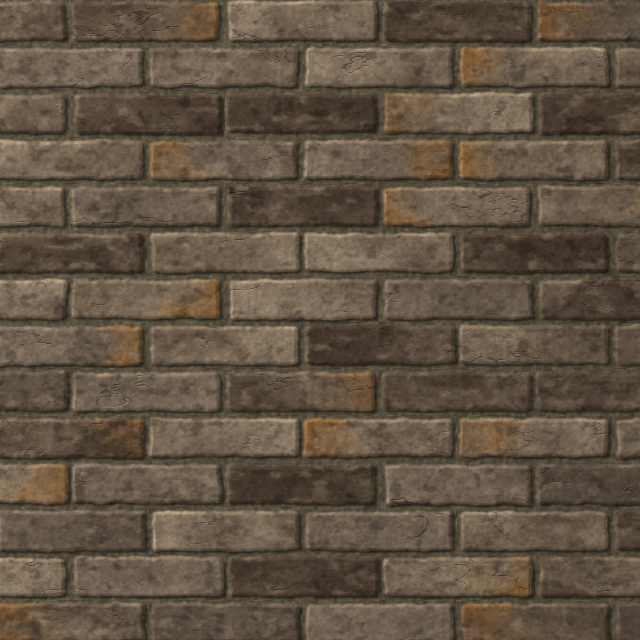
Reproduce this texture procedurally as a Shadertoy shader.

```glsl
// Weathered brick wall in running bond: taupe and umber bricks, ochre burns, rough sunken mortar.

float hash(vec2 p) {
    vec3 q = fract(p.xyx * vec3(0.1031, 0.1030, 0.0973));
    q += dot(q, q.yzx + 33.33);
    return fract((q.x + q.y) * q.z);
}

float noise(vec2 p) {
    vec2 cell = floor(p), f = fract(p);
    f = f * f * (3.0 - 2.0 * f);
    return mix(mix(hash(cell), hash(cell + vec2(1, 0)), f.x),
               mix(hash(cell + vec2(0, 1)), hash(cell + vec2(1, 1)), f.x), f.y);
}

float fbm(vec2 p) {
    float sum = 0.0, amplitude = 0.5;
    for (int i = 0; i < 4; i++) {
        sum += amplitude * noise(p);
        p = mat2(1.6, 1.2, -1.2, 1.6) * p + 17.3;
        amplitude *= 0.5;
    }
    return sum;
}

// Signed distance to the brick of this cell; also gives its id and local position
float brickDistance(vec2 p, out vec2 id, out vec2 local) {
    float course = (1.0036 - p.y) / 0.0724;
    float row = floor(course);
    float along = (p.x - 0.109 - 0.121 * mod(row, 2.0)) / 0.2422;
    id = vec2(floor(along), row);
    local = (vec2(fract(along), 1.0 - fract(course)) - 0.5) * vec2(0.2422, 0.0724);
    vec2 jitter = vec2(hash(id + 3.1), hash(id + 8.7)) - 0.5;
    local -= jitter * vec2(0.005, 0.002);

    // Chipped, wavy outline
    vec2 wobble = vec2(noise(p * 38.0), noise(p * 38.0 + 51.0)) - 0.5;
    wobble += 0.5 * (vec2(noise(p * 110.0), noise(p * 110.0 + 23.0)) - 0.5);
    vec2 halfSize = vec2(0.1150, 0.0302) + jitter.yx * vec2(0.003, 0.0015);
    vec2 q = abs(local + wobble * 0.0036) - halfSize + 0.006;
    return length(max(q, 0.0)) + min(max(q.x, q.y), 0.0) - 0.006;
}

// Thin wandering fissures, present only in some patches
float crack(vec2 p, vec2 id) {
    vec2 q = p * vec2(15.0, 34.0) + id * 7.3;
    float line = abs(fbm(q) - 0.48);
    return smoothstep(0.016, 0.0, line) * smoothstep(0.52, 0.80, noise(p * 19.0 + id * 3.7));
}

float height(vec2 p) {
    vec2 id, local;
    float d = brickDistance(p, id, local);
    float face = smoothstep(0.003, -0.006, d);
    float rough = mix(0.0022, 0.0008 + 0.0012 * hash(id + 5.5), face);
    return face * 0.0032 + rough * fbm(p * 85.0 + id * 5.0)
         + 0.0030 * face * fbm(p * vec2(18.0, 34.0) + id)
         - 0.0007 * face * crack(p, id);
}

void mainImage(out vec4 fragColor, in vec2 fragCoord) {
    vec2 p = fragCoord / iResolution.y;
    vec2 id, local, otherId, otherLocal;
    float d = brickDistance(p, id, local);
    float aa = max(0.0020, 1.0 / iResolution.y);
    float face = smoothstep(aa, -aa, d);
    float blotch = fbm(p * vec2(15.0, 26.0) + id * 4.1);
    float grain = fbm(p * 170.0);

    // Clay: one tone per brick, drifting along its length
    float tone = mix(0.08, 0.92, smoothstep(0.0, 0.62, hash(id + 1.3)));
    tone += (hash(id + 6.2) - 0.5) * local.x * 4.0 + (blotch - 0.47) * 1.2;
    vec3 clay = mix(vec3(0.245, 0.198, 0.160), vec3(0.450, 0.390, 0.322), clamp(tone, 0.0, 1.2));
    clay = mix(clay, vec3(0.375, 0.328, 0.285), 0.5 * step(0.75, hash(id + 9.4)));

    // Ochre burn fading in from one end of some bricks
    float side = sign(hash(id + 2.8) - 0.5);
    float burn = smoothstep(0.0, 0.13, local.x * side + (blotch - 0.5) * 0.16);
    burn *= step(0.68, hash(id + 4.9)) * (0.4 + 0.6 * noise(p * 32.0));
    clay = mix(clay, vec3(0.46, 0.315, 0.165), min(burn, 0.8));

    // Pale lime bloom, faint soot and fissures
    float bloom = smoothstep(0.48, 0.75, fbm(p * vec2(42.0, 70.0) + id * 2.0));
    clay = mix(clay, vec3(0.54, 0.475, 0.395), 0.38 * bloom);
    clay *= 1.0 - 0.22 * smoothstep(0.50, 0.75, fbm(p * vec2(55.0, 80.0) + id * 9.0));
    clay *= 1.0 - 0.24 * crack(p, id);
    clay *= 0.86 + 0.36 * grain;

    // Mortar, shaded by the brick above and to the left
    vec3 mortar = vec3(0.315, 0.285, 0.225) * (0.70 + 0.64 * grain);
    float caster = brickDistance(p + vec2(-0.0050, 0.0035), otherId, otherLocal);
    mortar *= 1.0 - 0.40 * smoothstep(0.003, -0.004, caster);
    vec3 color = mix(mortar, clay, face);

    // Relief lit from the upper left
    float e = 0.0014;
    float h = height(p);
    vec2 slope = vec2(height(p + vec2(e, 0)) - h, height(p + vec2(0, e)) - h) / e;
    color *= clamp(1.0 + dot(slope, vec2(0.40, -0.36)), 0.55, 1.3);

    // Soft falloff toward the right and the lower corner
    color *= 1.13 - 0.12 * p.x - 0.05 * (1.0 - p.y);
    fragColor = vec4(color, 1.0);
}
```
